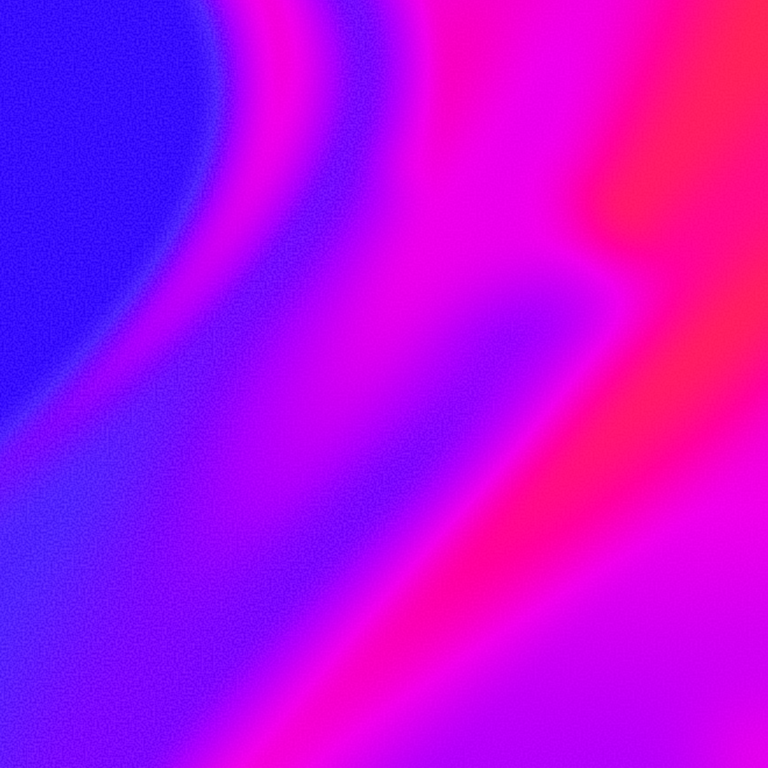
Give the GLSL for this background, as a three.js fragment shader.

```glsl
// Draws soft diagonal folds of blue, violet, magenta and red with a fine grain.
varying vec2 vUv;

const vec3 DEEP_BLUE = vec3(0.20, 0.04, 1.00);
const vec3 BLUE      = vec3(0.32, 0.14, 1.00);
const vec3 INDIGO    = vec3(0.48, 0.03, 1.00);
const vec3 VIOLET    = vec3(0.65, 0.00, 1.00);
const vec3 MAGENTA   = vec3(0.94, 0.00, 0.92);
const vec3 PINK      = vec3(1.00, 0.00, 0.62);
const vec3 RED       = vec3(1.00, 0.13, 0.35);

float linearStep(float lo, float hi, float x) {
  return clamp((x - lo) / (hi - lo), 0.0, 1.0);
}

// Eased change from one value to another between two depths
float ease(float from, float to, float start, float end, float depth) {
  return mix(from, to, smoothstep(start, end, depth));
}

// Cubic Bezier through four control values
float bend(vec4 k, float t) {
  float s = 1.0 - t;
  return k.x * s * s * s + 3.0 * s * t * (k.y * s + k.z * t) + k.w * t * t * t;
}

// Gaussian glow around a segment, with a radius at each end
float glow(vec2 p, vec2 a, vec2 b, float radiusA, float radiusB) {
  vec2 axis = b - a;
  float h = clamp(dot(p - a, axis) / dot(axis, axis), 0.0, 1.0);
  float d = length(p - a - axis * h) / mix(radiusA, radiusB, h);
  return exp(-d * d);
}

vec2 hashGradient(vec2 cell) {
  vec3 q = fract(vec3(cell.xyx) * vec3(0.1031, 0.1030, 0.0973));
  q += dot(q, q.yzx + 33.33);
  float angle = 6.28318 * fract((q.x + q.y) * q.z);
  return vec2(cos(angle), sin(angle));
}

float gradientNoise(vec2 p) {
  vec2 i = floor(p), f = fract(p);
  vec2 u = f * f * f * (f * (f * 6.0 - 15.0) + 10.0);
  vec2 e = vec2(1.0, 0.0);
  float a = dot(hashGradient(i), f);
  float b = dot(hashGradient(i + e.xy), f - e.xy);
  float c = dot(hashGradient(i + e.yx), f - e.yx);
  float d = dot(hashGradient(i + e.xx), f - e.xx);
  return mix(mix(a, b, u.x), mix(c, d, u.x), u.y);
}

// Heat across the folds: each crest or trough follows its own curve
float foldHeat(float x, float depth) {
  float blueEdge   = bend(vec4(0.22, 0.38, -0.19, -0.60), depth);
  float leftCrest  = bend(vec4(0.352, 0.463, -0.063, -0.50), depth);
  float leftTrough = bend(vec4(0.458, 0.599, -0.136, -0.10), depth);
  float plateau    = bend(vec4(0.57, 0.698, 0.302, 0.10), depth);
  float midTrough  = bend(vec4(0.66, 0.962, 0.408, 0.17), depth);
  float redCrest   = 1.4 - 1.055 * depth;

  float leftCrestHeat  = ease(0.68, 0.22, 0.05, 0.75, depth);
  float leftTroughHeat = ease(0.28, 0.17, 0.40, 0.70, depth);
  float plateauHeat    = ease(0.64, 0.30, 0.30, 0.85, depth);
  float midTroughHeat  = ease(0.62, 0.37, 0.30, 0.45, depth)
                       - ease(0.0, 0.07, 0.45, 0.65, depth);
  float redCrestHeat   = ease(0.98, 0.68, 0.40, 1.05, depth)
                       - ease(0.15, 0.0, 0.10, 0.40, depth);
  float cornerHeat     = ease(0.70, 0.42, 0.50, 1.10, depth);

  float heat = mix(0.06, leftCrestHeat, smoothstep(blueEdge, leftCrest, x));
  heat = mix(heat, leftTroughHeat, smoothstep(leftCrest, leftTrough, x));
  heat = mix(heat, plateauHeat, smoothstep(leftTrough, plateau, x));
  heat = mix(heat, midTroughHeat, smoothstep(plateau, midTrough, x));
  heat = mix(heat, redCrestHeat, smoothstep(midTrough, redCrest, x));
  return mix(heat, cornerHeat, smoothstep(redCrest, redCrest + 0.24, x));
}

vec3 heatColor(float heat) {
  vec3 color = mix(DEEP_BLUE, BLUE, linearStep(0.04, 0.18, heat));
  color = mix(color, INDIGO, linearStep(0.18, 0.30, heat));
  color = mix(color, VIOLET, linearStep(0.30, 0.40, heat));
  color = mix(color, MAGENTA, linearStep(0.40, 0.65, heat));
  color = mix(color, PINK, linearStep(0.65, 0.82, heat));
  return mix(color, RED, linearStep(0.82, 1.0, heat));
}

void main() {
  float heat = foldHeat(vUv.x, 1.0 - vUv.y);

  // Warm glows: upper right, top centre and lower right corner
  heat += 0.30 * glow(vUv, vec2(1.0, 0.98), vec2(0.815, 0.74), 0.15, 0.08);
  heat += 0.10 * glow(vUv, vec2(0.64, 1.02), vec2(0.53, 0.80), 0.10, 0.05);
  heat += 0.16 * glow(vUv, vec2(1.04, -0.03), vec2(1.0, 0.0), 0.12, 0.10);

  // Grain, strongest in the cool areas
  float grain = gradientNoise(vUv * 330.0 + 0.37);
  float grainAmount = ease(0.11, 0.025, 0.25, 0.50, heat);
  gl_FragColor = vec4(heatColor(heat) + grain * grainAmount, 1.0);
}
```
